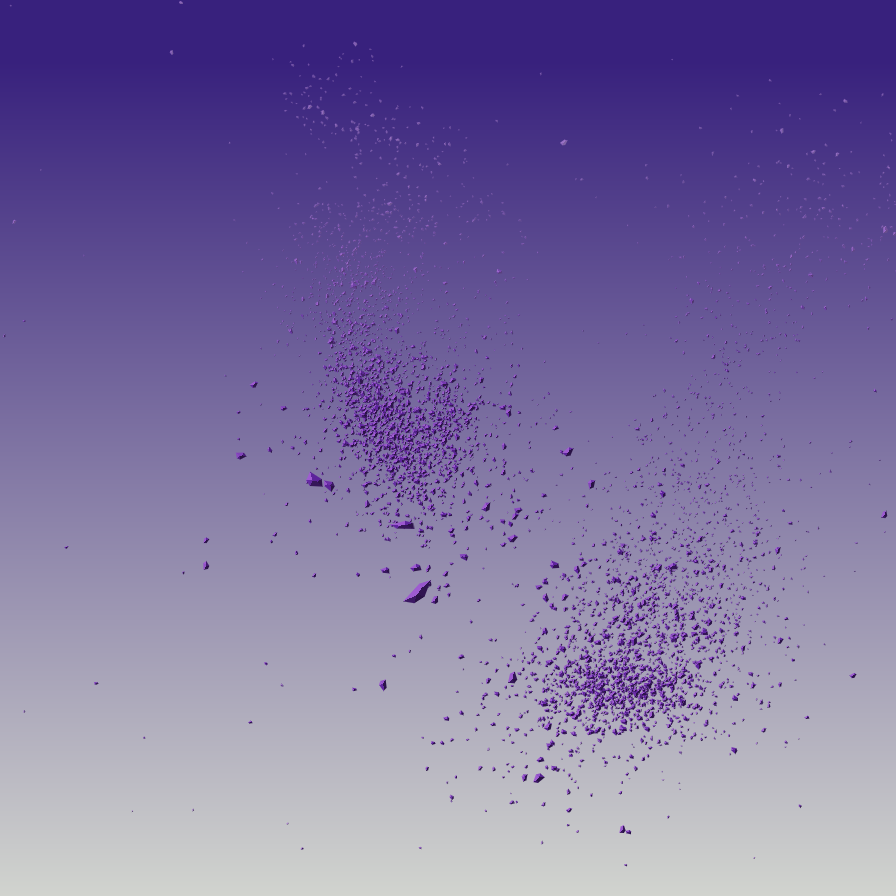
Write a WebGL 2 fragment shader that draws this background.

```glsl
#version 300 es
precision highp float;

uniform vec2 u_resolution;
out vec4 outColor;

const float TAU = 6.28318;
const vec3 SKY_TOP = vec3(0.22, 0.13, 0.49);
const vec3 SKY_BOTTOM = vec3(0.82, 0.83, 0.81);
const vec3 SHADOW = vec3(0.16, 0.07, 0.27);
const vec3 VIOLET = vec3(0.37, 0.14, 0.62);
const vec3 LILAC = vec3(0.62, 0.36, 0.82);
const vec3 PALE = vec3(0.60, 0.48, 0.76);

vec3 hash3(vec2 p) {
    vec3 q = fract(p.xyx * vec3(0.1031, 0.1030, 0.0973));
    q += dot(q, q.yxz + 33.33);
    return fract((q.xxy + q.yzz) * q.zyx);
}

// Soft elliptical cloud, leaning sideways by shear
float cloud(vec2 p, vec2 centre, vec2 radius, float shear) {
    vec2 q = p - centre;
    q.x += shear * q.y;
    q /= radius;
    return exp(-dot(q, q));
}

// Chance of finding x: grains, y: fine dust, z: stray rocks
vec3 density(vec2 p) {
    float grains = 1.15 * cloud(p, vec2(0.425, 0.535), vec2(0.034, 0.085), 0.34);
    grains += 0.75 * cloud(p, vec2(0.500, 0.530), vec2(0.030, 0.048), 0.0);
    grains += 0.22 * cloud(p, vec2(0.465, 0.500), vec2(0.090, 0.075), 0.2);
    grains += 1.20 * cloud(p, vec2(0.692, 0.229), vec2(0.070, 0.033), 0.0);
    grains += 0.36 * cloud(p, vec2(0.730, 0.315), vec2(0.080, 0.065), -0.2);
    grains += 0.13 * cloud(p, vec2(0.690, 0.235), vec2(0.120, 0.090), -0.4);

    float dust = 0.36 * cloud(p, vec2(0.395, 0.675), vec2(0.058, 0.065), 0.0);
    dust += 0.20 * cloud(p, vec2(0.430, 0.755), vec2(0.080, 0.018), -0.4);
    dust += 0.10 * cloud(p, vec2(0.375, 0.890), vec2(0.045, 0.055), 0.3);
    dust += 0.08 * cloud(p, vec2(0.450, 0.820), vec2(0.060, 0.050), 0.5);
    dust += 0.06 * cloud(p, vec2(0.480, 0.620), vec2(0.110, 0.130), 0.0);
    dust += 0.18 * cloud(p, vec2(0.760, 0.360), vec2(0.090, 0.130), -0.2);
    dust += 0.09 * cloud(p, vec2(0.810, 0.600), vec2(0.065, 0.170), -0.35);
    dust += 0.05 * cloud(p, vec2(0.920, 0.750), vec2(0.120, 0.090), 0.0);

    float rocks = 0.16 * cloud(p, vec2(0.470, 0.400), vec2(0.150, 0.110), 0.0);
    rocks += 0.24 * cloud(p, vec2(0.640, 0.220), vec2(0.100, 0.120), 0.0);
    rocks += 0.10 * cloud(p, vec2(0.640, 0.440), vec2(0.100, 0.120), 0.0);
    return vec3(grains, dust, rocks);
}

// Five-sided stone; x: signed distance, y: light on the nearest facet
vec2 stone(vec2 p, float size, float seed) {
    vec2 best = vec2(-1.0, 0.0);
    for (int i = 0; i < 5; i++) {
        float wobble = fract(seed * 17.3 + float(i) * 0.618);
        float angle = TAU * (seed + (float(i) + 0.6 * wobble) / 5.0);
        vec2 normal = vec2(cos(angle), sin(angle));
        float d = dot(p, normal) - size * mix(0.55, 1.0, wobble);
        if (d > best.x) best = vec2(d, dot(normal, vec2(-0.8, 0.6)));
    }
    return best;
}

vec3 stoneColor(float light, float height) {
    vec3 lit = mix(VIOLET, LILAC, smoothstep(0.2, 1.0, light));
    vec3 col = mix(SHADOW, lit, smoothstep(-0.9, 0.2, light));
    return mix(col, PALE, 0.75 * smoothstep(0.52, 0.85, height));
}

vec3 paintStone(vec3 base, vec2 p, float size, float seed, float height, float pixel) {
    vec2 s = stone(p, size, seed);
    float cover = clamp(0.5 - s.x / pixel, 0.0, 1.0);
    return mix(base, stoneColor(s.y, height), cover);
}

// Jittered cells, each filled according to the chosen density
vec3 scatter(vec3 col, vec2 uv, float cells, vec3 kind, vec2 sizes, float opacity, float pixel) {
    vec2 home = floor(uv * cells);
    vec3 painted = col;
    for (int y = -1; y <= 1; y++)
    for (int x = -1; x <= 1; x++) {
        vec2 id = home + vec2(x, y);
        vec3 h = hash3(id + cells);
        vec3 k = hash3(id * 1.7 + cells + 41.0);
        vec2 centre = (id + h.xy) / cells;
        float size = mix(sizes.x, sizes.y, k.x * k.x);
        if (length(uv - centre) > 1.8 * size + pixel) continue;
        if (h.z > dot(density(centre), kind)) continue;
        painted = paintStone(painted, uv - centre, size, k.y, centre.y, pixel);
    }
    return mix(col, painted, opacity);
}

void main() {
    vec2 uv = gl_FragCoord.xy / u_resolution.y;
    float pixel = 1.0 / u_resolution.y;
    vec3 col = mix(SKY_BOTTOM, SKY_TOP, clamp(uv.y / 0.93, 0.0, 1.0));

    // Dust behind, then grains, then rocks
    col = scatter(col, uv, 310.0, vec3(0.2, 1.0, 0.0), vec2(0.0009, 0.0020), 0.65, pixel);
    col = scatter(col, uv, 230.0, vec3(0.8, 0.2, 0.0), vec2(0.0014, 0.0030), 0.9, pixel);
    col = scatter(col, uv, 170.0, vec3(0.75, 0.0, 0.03), vec2(0.0018, 0.0042), 1.0, pixel);
    col = scatter(col, uv, 62.0, vec3(0.06, 0.0, 1.0), vec2(0.0016, 0.0062), 1.0, pixel);

    // Large separate rocks
    col = paintStone(col, uv - vec2(0.351, 0.463), 0.0095, 0.13, 0.4, pixel);
    vec2 splinter = uv - vec2(0.468, 0.339);
    splinter.x -= 0.6 * splinter.y;
    col = paintStone(col, splinter, 0.0125, 0.42, 0.3, pixel);
    col = paintStone(col, (uv - vec2(0.450, 0.414)) * vec2(0.5, 1.0), 0.006, 0.71, 0.4, pixel);
    col = paintStone(col, uv - vec2(0.230, 0.369), 0.0045, 0.27, 0.3, pixel);

    outColor = vec4(col, 1.0);
}
```
